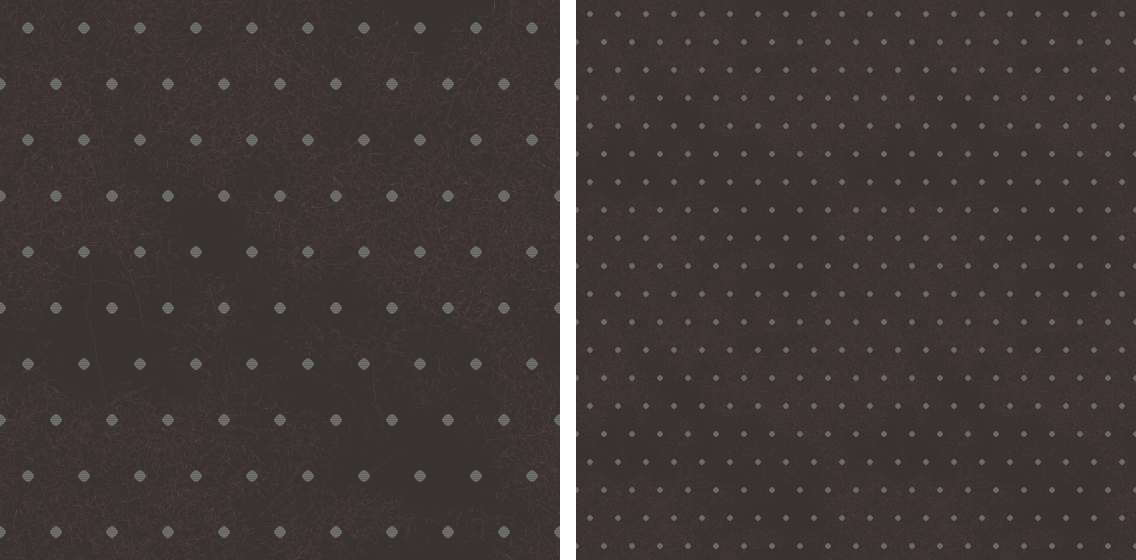
Left: one tile. Right: repeated 2 by 2.
A WebGL 1 fragment shader for this pattern:

```glsl
precision highp float;
// Staggered grey rounded-diamond dots on dark brown ground with fine crackle and scratches.

uniform vec2 u_resolution;

const float REPEATS = 10.0;          // dots across and rows down
const float DOT_RADIUS = 0.0108;     // half extent along the axes
const float DOT_POWER = 1.45;        // 1 is a diamond, 2 is a circle
const float STRIPES = 256.0;         // thin weave lines over the height
const float CRACK_WIDTH = 0.0013;
const float CRACK_SCALE = 30.0;      // cells across in the coarsest layer
const int CRACK_LAYERS = 4;
const int SCRATCHES = 44;
const vec3 GROUND = vec3(0.218, 0.194, 0.194);
const vec3 RUST = vec3(0.37, 0.285, 0.26);
const vec3 PALE = vec3(0.53, 0.48, 0.45);
const vec3 DOT = vec3(0.415, 0.415, 0.410);

float hash(vec2 p) {
  vec3 q = fract(vec3(p.xyx) * 0.1031);
  q += dot(q, q.yzx + 33.33);
  return fract((q.x + q.y) * q.z);
}

vec2 hash2(vec2 p) {
  return vec2(hash(p), hash(p + 57.3));
}

// Value noise that wraps after a whole number of cells.
float noise(vec2 uv, float cells, float seed) {
  vec2 p = uv * cells;
  vec2 i = floor(p);
  vec2 f = fract(p);
  f = f * f * (3.0 - 2.0 * f);
  vec2 a = mod(i, cells) + seed;
  vec2 b = mod(i + 1.0, cells) + seed;
  return mix(mix(hash(a), hash(vec2(b.x, a.y)), f.x),
             mix(hash(vec2(a.x, b.y)), hash(b), f.x), f.y);
}

vec2 warp(vec2 uv) {
  vec2 broad = vec2(noise(uv, 16.0, 3.0), noise(uv, 16.0, 41.0)) - 0.5;
  vec2 fine = vec2(noise(uv, 64.0, 11.0), noise(uv, 64.0, 93.0)) - 0.5;
  return uv + 0.020 * broad + 0.007 * fine;
}

// Antialiased coverage of a line at distance d.
float line(float d, float width, float px) {
  float edge = max(px, width);
  return clamp((0.5 * (width + edge) - abs(d)) / edge, 0.0, 1.0) * min(1.0, width / px);
}

// Distance to the nearest Voronoi edge (x) and a random value for that edge (y).
vec2 cellEdge(vec2 uv, float cells, float seed) {
  vec2 p = uv * cells;
  vec2 base = floor(p);
  vec2 near = vec2(9.0), next = vec2(9.0), nearId = vec2(0.0), nextId = vec2(0.0);
  for (int y = -1; y <= 1; y++) {
    for (int x = -1; x <= 1; x++) {
      vec2 cell = base + vec2(float(x), float(y));
      vec2 id = mod(cell, cells) + seed;
      vec2 r = cell + hash2(id) - p;
      if (dot(r, r) < dot(near, near)) {
        next = near; nextId = nearId;
        near = r; nearId = id;
      } else if (dot(r, r) < dot(next, next)) {
        next = r; nextId = id;
      }
    }
  }
  float d = dot(0.5 * (near + next), normalize(next - near));
  return vec2(d / cells, hash(nearId + nextId + 0.37));
}

// Network of broken hairlines, denser where the wear is high.
float crackle(vec2 uv, float wear, float px) {
  float sum = 0.0;
  float cells = CRACK_SCALE;
  for (int i = 0; i < CRACK_LAYERS; i++) {
    vec2 e = cellEdge(uv, floor(cells), 131.0 * float(i) + 7.0);
    float shown = smoothstep(e.y, e.y + 0.2, wear);
    float strength = 0.35 + 0.65 * fract(e.y * 17.0);
    sum = max(sum, line(e.x, CRACK_WIDTH, px) * shown * strength);
    cells *= 1.5;
  }
  return sum;
}

// Long bent scratches with tapered ends, wrapped across the borders.
float scratches(vec2 uv, float px) {
  float sum = 0.0;
  for (int i = 0; i < SCRATCHES; i++) {
    vec2 key = vec2(float(i), 211.0);
    vec2 q = fract(uv - hash2(key) + 0.5) - 0.5;
    float angle = 6.2832 * hash(key + 5.0);
    float c = cos(angle), s = sin(angle);
    q = vec2(c * q.x + s * q.y, c * q.y - s * q.x);
    float halfLength = mix(0.04, 0.17, hash(key + 9.0));
    float bend = 5.0 * (hash(key + 13.0) - 0.5);
    float d = (q.y - bend * q.x * q.x) / sqrt(1.0 + 4.0 * bend * bend * q.x * q.x);
    float taper = 1.0 - smoothstep(0.5, 1.0, abs(q.x) / halfLength);
    sum = max(sum, line(d, CRACK_WIDTH, px) * taper * mix(0.35, 1.0, hash(key + 17.0)));
  }
  return sum;
}

void main() {
  vec2 uv = gl_FragCoord.xy / u_resolution;
  float px = 1.0 / min(u_resolution.x, u_resolution.y);

  // Worn ground
  vec2 bent = warp(uv);
  float patches = 0.65 * noise(uv, 5.0, 19.0) + 0.35 * noise(uv, 13.0, 71.0);
  float wear = mix(0.08, 0.85, smoothstep(0.25, 0.7, patches));
  float grain = noise(uv, 240.0, 5.0);
  float marks = max(crackle(bent, wear, px), scratches(bent, px));
  marks *= mix(0.3, 1.0, grain);
  vec3 tint = mix(RUST, PALE, smoothstep(0.35, 0.8, marks));
  vec3 color = GROUND + 0.012 * wear * vec3(1.0, 0.5, 0.4) * grain;
  color = mix(color, tint, min(1.0, 1.1 * marks));

  // Dots, every other row shifted by half a step
  vec2 grid = uv * REPEATS;
  grid.x += 0.5 * (1.0 - mod(floor(grid.y), 2.0));
  vec2 q = abs(fract(grid) - 0.5) / REPEATS;
  float d = pow(pow(q.x, DOT_POWER) + pow(q.y, DOT_POWER), 1.0 / DOT_POWER) - DOT_RADIUS;
  float stripe = sin(6.2832 * STRIPES * uv.y);
  float thread = hash(vec2(floor(uv.y * STRIPES), 3.0));
  vec3 dotColor = DOT + 0.045 * stripe * mix(0.4, 1.0, thread);
  color = mix(color, dotColor, clamp(0.5 - d / px, 0.0, 1.0));

  gl_FragColor = vec4(color, 1.0);
}
```
